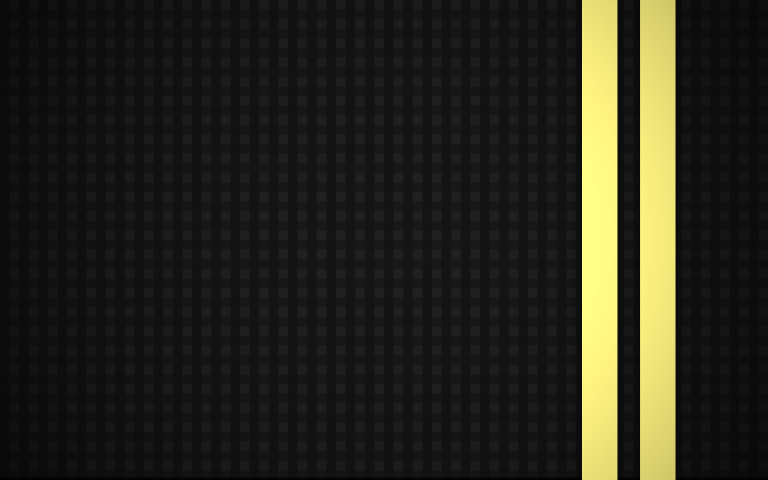
Give the GLSL for this background, as a Shadertoy shader.

```glsl
// Dark woven check with two glowing yellow vertical stripes under a soft vignette.
#define CHECKS vec2(40.0, 25.0)
#define DARK_THREAD 0.078
#define LIGHT_COLUMN 0.017
#define LIGHT_SQUARE 0.031
#define CLOTH_FALLOFF 0.42
#define STRIPE_COLOR vec3(1.0, 0.955, 0.502)
#define STRIPE_GLOW 1.155
#define STRIPE_FALLOFF 0.36
#define STRIPE_HALF_WIDTH 0.0231
#define STRIPE_CENTERS vec2(0.7809, 0.8565)
#define SHADOW_WIDTH 0.008

// Coverage of an edge: positive distances lie inside.
float cover(float dist, float pixel) {
    return clamp(dist / pixel + 0.5, 0.0, 1.0);
}

// Repeating band that fills the upper half of every unit cell.
float band(float t, float pixel) {
    return cover(0.25 - abs(fract(t - 0.25) - 0.5), pixel);
}

void mainImage(out vec4 fragColor, in vec2 fragCoord) {
    vec2 uv = fragCoord / iResolution.xy;
    vec2 pixel = 1.0 / iResolution.xy;
    vec2 fromCenter = (2.0 * fragCoord - iResolution.xy) / iResolution.x;
    float radius2 = dot(fromCenter, fromCenter);

    // Woven check: light columns crossed by faint rows
    vec2 cell = uv * CHECKS;
    vec2 cellPixel = pixel * CHECKS;
    float column = band(cell.x, cellPixel.x);
    float row = band(cell.y, cellPixel.y);
    float cloth = DARK_THREAD + LIGHT_COLUMN * column;
    cloth += row * mix(0.003, LIGHT_SQUARE, column);
    cloth *= 1.0 - CLOTH_FALLOFF * radius2;

    // Dark hem along the bottom
    cloth *= 1.0 - 0.8 * cover(0.005 - uv.y, pixel.y);

    // Two stripes with a narrow shadow on the cloth
    vec2 stripeDist = STRIPE_HALF_WIDTH - abs(uv.x - STRIPE_CENTERS);
    float inside = max(stripeDist.x, stripeDist.y);
    cloth *= 1.0 - 0.35 * exp(min(inside, 0.0) / SHADOW_WIDTH);
    vec3 stripe = min(STRIPE_COLOR * (STRIPE_GLOW - STRIPE_FALLOFF * radius2), 1.0);

    vec3 color = mix(vec3(cloth), stripe, cover(inside, pixel.x));
    fragColor = vec4(color, 1.0);
}
```
